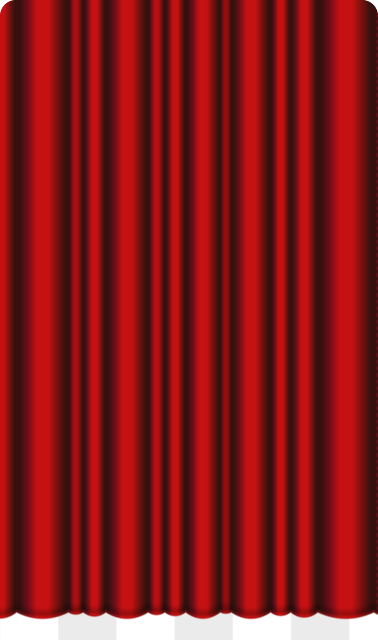
Give the GLSL for this pattern, as a WebGL 2 fragment shader.

```glsl
#version 300 es
precision highp float;

uniform vec2 u_resolution;
out vec4 fragColor;

const vec3 VALLEY = vec3(0.205, 0.065, 0.060);
const vec3 SLOPE_LEFT = vec3(0.43, 0.055, 0.100);
const vec3 SLOPE_RIGHT = vec3(0.46, 0.065, 0.050);
const vec3 CREST = vec3(0.775, 0.068, 0.072);
const vec3 WHITE = vec3(1.0);
const vec3 PALE_GREY = vec3(0.92);

// Valleys between neighbouring folds, across the canvas width
const int FOLDS = 14;
const float VALLEYS[15] = float[15](
    -0.044, 0.044, 0.181, 0.220, 0.280, 0.392, 0.436, 0.491,
    0.583, 0.612, 0.716, 0.769, 0.841, 0.989, 1.040);

// Returns the position inside the fold (0 to 1) and the fold width
vec2 findFold(float x) {
    vec2 fold = vec2(0.0, 1.0);
    for (int i = 0; i < FOLDS; i++) {
        float width = VALLEYS[i + 1] - VALLEYS[i];
        if (x >= VALLEYS[i]) fold = vec2((x - VALLEYS[i]) / width, width);
    }
    return fold;
}

// Dark valley, tinted slope, bright crest; thin folds stay dimmer
vec3 foldColor(float t, float width) {
    float height = 1.0 - abs(2.0 * t - 1.0);
    vec3 slope = mix(SLOPE_LEFT, SLOPE_RIGHT, smoothstep(0.35, 0.65, t));
    vec3 crest = CREST * mix(0.74, 1.0, smoothstep(0.025, 0.055, width));
    vec3 color = mix(VALLEY, slope, smoothstep(0.06, 0.48, height));
    return mix(color, crest, smoothstep(0.36, 0.84, height));
}

// Each fold sags below its valleys, wide folds the most
float hemHeight(float t, float width) {
    float bulge = 4.0 * t * (1.0 - t);
    return 0.043 - 0.010 * bulge * smoothstep(0.0, 0.10, width);
}

float roundedBox(vec2 p, vec2 halfSize, float radius) {
    vec2 q = abs(p) - halfSize + radius;
    return length(max(q, 0.0)) + min(max(q.x, q.y), 0.0) - radius;
}

// Alternating pale tiles under the hem
vec3 floorColor(float x, float tile, float blur) {
    float wave = abs(fract(x / (2.0 * tile) - 0.25) - 0.5) * 2.0 * tile;
    float grey = 1.0 - smoothstep(-blur, blur, wave - 0.5 * tile);
    return mix(WHITE, PALE_GREY, grey);
}

// Small dark stitches along the right edge
float stitches(vec2 uv, float count) {
    float dots = smoothstep(-0.3, 0.5, sin(6.2831853 * count * uv.y));
    return dots * smoothstep(0.990, 0.994, uv.x);
}

void main() {
    vec2 uv = gl_FragCoord.xy / u_resolution;
    vec2 pixel = 1.0 / u_resolution;
    float aspect = u_resolution.y / u_resolution.x;

    // Curtain cloth
    vec2 fold = findFold(uv.x);
    vec3 cloth = foldColor(fold.x, fold.y);
    cloth = mix(cloth, VALLEY, 0.65 * stitches(uv, 96.0));

    // Hem shading: a soft shadow above a thin red lip
    float drop = uv.y - hemHeight(fold.x, fold.y);
    float shadow = smoothstep(0.002, 0.007, drop) * (1.0 - smoothstep(0.007, 0.020, drop));
    cloth *= 1.0 - 0.22 * shadow;
    float lip = 1.0 - smoothstep(0.001, 0.006, drop);
    cloth = mix(cloth, CREST * 0.9, 0.35 * lip);

    // Cloth over the tiled floor
    vec3 tiles = floorColor(uv.x, 0.154, pixel.x);
    float hemBlur = 1.2 * pixel.y;
    vec3 color = mix(tiles, cloth, smoothstep(-hemBlur, hemBlur, drop));

    // Rounded upper corners; the box runs past the lower edge
    vec2 center = vec2(0.5, 0.5 * aspect - 0.1);
    vec2 halfSize = vec2(0.5, 0.5 * aspect + 0.1);
    float edge = roundedBox(vec2(uv.x, uv.y * aspect) - center, halfSize, 0.042);
    color = mix(color, WHITE, smoothstep(-0.5 * pixel.x, 0.5 * pixel.x, edge));

    fragColor = vec4(color, 1.0);
}
```
